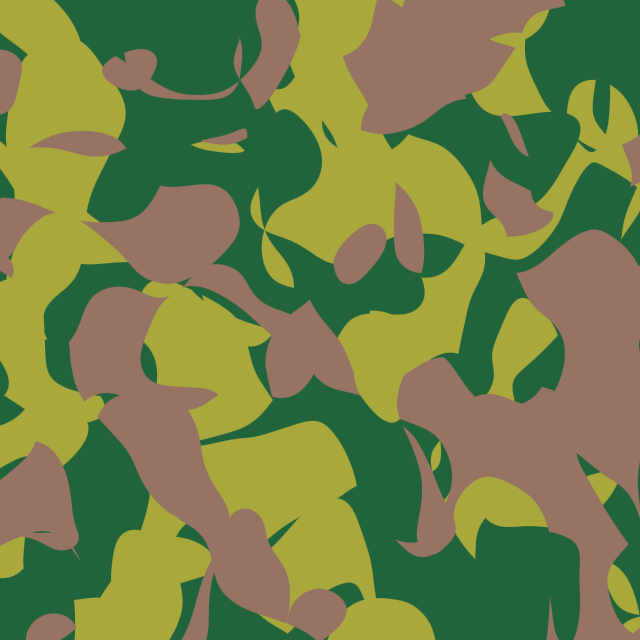
Give the GLSL for this pattern, as a WebGL 2 fragment shader.

```glsl
#version 300 es
precision highp float;

uniform vec2 u_resolution;
out vec4 fragColor;

const vec3 GREEN = vec3(0.13, 0.39, 0.23);
const vec3 OLIVE = vec3(0.66, 0.66, 0.24);
const vec3 BROWN = vec3(0.59, 0.45, 0.39);
const float TAU = 6.2831853;

// Integer hash of a lattice cell, giving a value in 0..1
float hash(ivec2 cell, uint seed) {
    const uint MUL = 1664525u;
    uvec2 v = uvec2(cell) * MUL + seed * 7919u + 12345u;
    v.x += v.y * MUL;
    v.y += v.x * MUL;
    v ^= v >> 16u;
    v.x += v.y * MUL;
    v.x ^= v.x >> 15u;
    return float(v.x >> 8u) / 16777216.0;
}

// Slope contributed by one lattice corner
float corner(ivec2 cell, vec2 offset, uint seed) {
    float angle = TAU * hash(cell, seed);
    return dot(vec2(cos(angle), sin(angle)), offset);
}

float gradientNoise(vec2 p, uint seed) {
    ivec2 cell = ivec2(floor(p));
    vec2 f = fract(p);
    vec2 s = f * f * f * (f * (f * 6.0 - 15.0) + 10.0);
    float a = corner(cell, f, seed);
    float b = corner(cell + ivec2(1, 0), f - vec2(1, 0), seed);
    float c = corner(cell + ivec2(0, 1), f - vec2(0, 1), seed);
    float d = corner(cell + ivec2(1, 1), f - vec2(1, 1), seed);
    return mix(mix(a, b, s.x), mix(c, d, s.x), s.y);
}

vec2 rotate(vec2 p, float angle) {
    float c = cos(angle), s = sin(angle);
    return vec2(c * p.x - s * p.y, s * p.x + c * p.y);
}

float median(vec3 v) {
    return max(min(v.x, v.y), min(max(v.x, v.y), v.z));
}

// The median of three turned noises: smooth outlines that meet in sharp corners
float patchField(vec2 p, float scale, uint seed) {
    vec2 bend = vec2(gradientNoise(p * 7.0, seed + 3u),
                     gradientNoise(p * 7.0, seed + 4u));
    vec2 q = (p + 0.03 * bend) * scale;
    vec3 layers;
    for (int i = 0; i < 3; i++) {
        float turn = 0.4 + 0.55 * float(i);
        layers[i] = gradientNoise(rotate(q, turn) + 0.37 * float(i), seed + uint(i));
    }
    return median(layers);
}

// Coverage of the area above a level, with an edge one pixel wide
float coverage(float field, float level) {
    float pixelStep = max(fwidth(field), 1e-5);
    return clamp(0.5 + (field - level) / pixelStep, 0.0, 1.0);
}

void main() {
    vec2 p = gl_FragCoord.xy / min(u_resolution.x, u_resolution.y);

    float olive = coverage(patchField(p, 4.7, 11u), 0.022);
    float brown = coverage(patchField(p, 5.1, 47u), 0.082);

    // Brown patches lie over olive ones on a green ground
    vec3 color = mix(GREEN, OLIVE, olive);
    color = mix(color, BROWN, brown);
    fragColor = vec4(color, 1.0);
}
```
